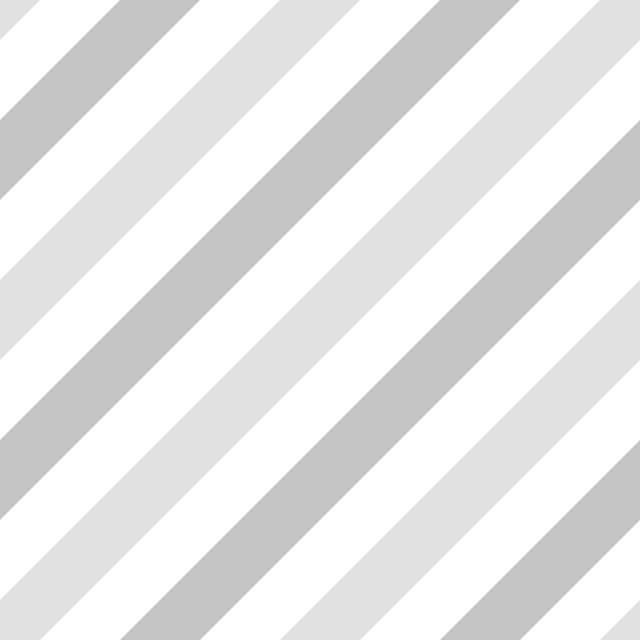
Reproduce this pattern procedurally as a Shadertoy shader.

```glsl
// Flat diagonal stripes rising to the right, alternating dark and pale grey on white.
// Each stripe is a band around a repeating line x - y = const; a whole number of
// repeats along both axes makes the tile seamless.

const float REPEATS      = 2.0;    // dark + pale pairs across and down
const float STRIPE_WIDTH = 0.25;   // band width as a share of one repeat
const float PALE_CENTER  = 0.0;    // band positions within one repeat
const float DARK_CENTER  = 0.5;

const vec3 WHITE     = vec3(1.0);
const vec3 PALE_GREY = vec3(0.875, 0.882, 0.878);
const vec3 DARK_GREY = vec3(0.769, 0.769, 0.776);

// Antialiased coverage of a band that repeats once per unit of phase
float stripe(float phase, float center, float pixel) {
    float dist = abs(fract(phase - center + 0.5) - 0.5);
    return clamp(0.5 + (0.5 * STRIPE_WIDTH - dist) / pixel, 0.0, 1.0);
}

void mainImage(out vec4 fragColor, in vec2 fragCoord) {
    vec2 uv = fragCoord / iResolution.xy;

    // Phase across the stripes, and the size of one pixel in that phase
    float phase = REPEATS * (uv.x - uv.y);
    float pixel = REPEATS * length(1.0 / iResolution.xy);

    vec3 color = WHITE;
    color = mix(color, PALE_GREY, stripe(phase, PALE_CENTER, pixel));
    color = mix(color, DARK_GREY, stripe(phase, DARK_CENTER, pixel));
    fragColor = vec4(color, 1.0);
}
```
